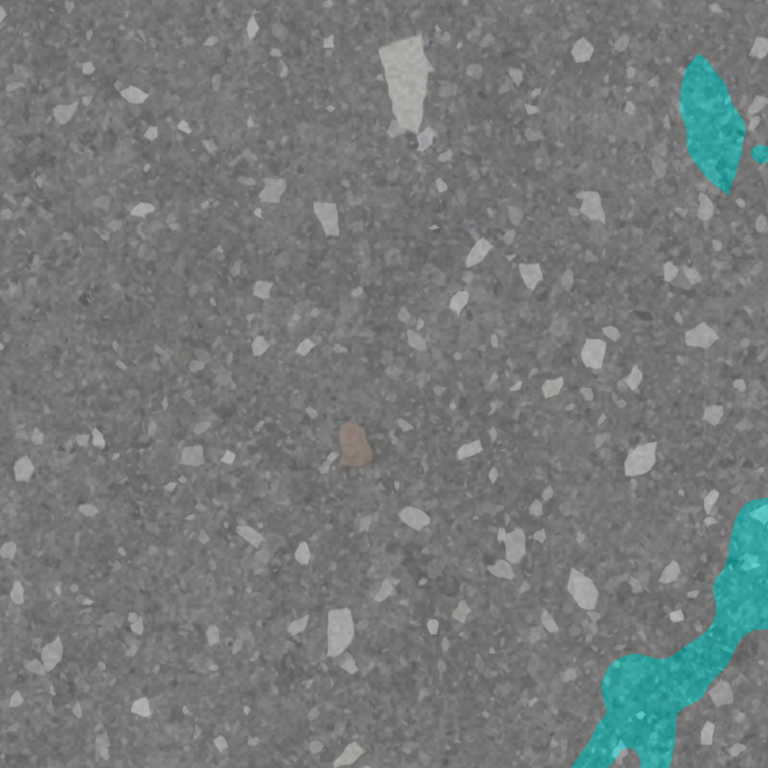
Give the GLSL for this texture, as a Shadertoy shader.

```glsl
// Worn grey asphalt with scattered angular stone chips and teal paint patches.

const float TAU = 6.2831853;
const vec3 BINDER = vec3(0.452, 0.453, 0.450);
const vec3 TEAL = vec3(0.185, 0.615, 0.605);
const vec3 WARM = vec3(0.020, 0.002, -0.018);

vec3 hash3(vec2 p, float seed) {
    vec3 q = fract(vec3(p.xyx + seed * 7.31) * vec3(0.1031, 0.1030, 0.0973));
    q += dot(q, q.yxz + 33.33);
    return fract((q.xxy + q.yzz) * q.zyx);
}

float noise(vec2 p, float seed) {
    vec2 i = floor(p), f = fract(p);
    f = f * f * (3.0 - 2.0 * f);
    float low = mix(hash3(i, seed).x, hash3(i + vec2(1, 0), seed).x, f.x);
    float high = mix(hash3(i + vec2(0, 1), seed).x, hash3(i + vec2(1, 1), seed).x, f.x);
    return mix(low, high, f.y);
}

vec2 rotate(vec2 p, float angle) {
    float c = cos(angle), s = sin(angle);
    return vec2(c * p.x + s * p.y, c * p.y - s * p.x);
}

// Irregular convex chip, longest along its local y axis.
float chipDistance(vec2 p, float radius, float stretch, float angle, float seed) {
    p = rotate(p, angle);
    p.y /= stretch;
    float d = length(p) - radius * 1.15;
    for (int i = 0; i < 6; i++) {
        vec3 h = hash3(vec2(float(i), seed * 91.0), 3.0);
        float a = (float(i) + 0.8 * h.x) * TAU / 6.0;
        d = max(d, dot(p, vec2(cos(a), sin(a))) - radius * (0.6 + 0.5 * h.y));
    }
    return d;
}

// Lays one size class of chips over the colour below.
vec3 scatterChips(vec3 color, vec2 p, float cells, float density, float radius,
                  float tone, float spread, float opacity, float seed) {
    vec2 g = p * cells, base = floor(g);
    float soft = 0.0017 * cells;
    for (int y = -1; y <= 1; y++)
    for (int x = -1; x <= 1; x++) {
        vec2 cell = base + vec2(x, y);
        vec3 place = hash3(cell, seed), look = hash3(cell, seed + 5.0);
        vec2 offset = g - cell - 0.1 - 0.8 * place.xy;
        if (place.z > density || length(offset) > 1.3) continue;
        float size = radius * mix(0.55, 1.2, look.x * look.x);
        float d = chipDistance(offset, size, 1.0 + 0.9 * look.y,
                               (look.z - 0.5) * 2.6, look.x + look.y);
        vec3 tint = hash3(cell, seed + 11.0);
        vec3 chip = vec3(tone + spread * (tint.x + tint.y - 1.0)) + WARM * (tint.z - 0.5);
        color = mix(color, chip, opacity * (1.0 - smoothstep(-soft, soft, d)));
    }
    return color;
}

vec3 placeChip(vec3 color, vec2 p, vec2 center, float radius, float stretch,
               float angle, vec3 chip, float seed) {
    float d = chipDistance(p - center, radius, stretch, angle, seed);
    return mix(color, chip, 1.0 - smoothstep(-0.002, 0.002, d));
}

float taper(vec2 p, vec2 a, vec2 b, float ra, float rb) {
    vec2 ab = b - a;
    float h = clamp(dot(p - a, ab) / dot(ab, ab), 0.0, 1.0);
    return length(p - a - ab * h) - mix(ra, rb, h);
}

float smoothUnion(float a, float b, float k) {
    float h = max(k - abs(a - b), 0.0) / k;
    return min(a, b) - h * h * k * 0.25;
}

// Pointed leaf: the overlap of two discs.
float leaf(vec2 p, float halfLength, float halfWidth) {
    float shift = (halfLength * halfLength / halfWidth - halfWidth) * 0.5;
    return length(vec2(abs(p.x) + shift, p.y)) - shift - halfWidth;
}

float paintDistance(vec2 p) {
    p += 0.012 * (vec2(noise(p * 30.0, 1.0), noise(p * 30.0, 2.0)) - 0.5);
    float upper = leaf(rotate(p - vec2(0.927, 0.838), 0.22), 0.092, 0.039);
    upper = smoothUnion(upper, taper(p, vec2(0.945, 0.80), vec2(0.96, 0.798), 0.015, 0.009), 0.01);
    upper = min(upper, length(p - vec2(0.992, 0.80)) - 0.011);
    float lower = taper(p, vec2(1.01, 0.30), vec2(0.985, 0.235), 0.055, 0.053);
    lower = smoothUnion(lower, taper(p, vec2(0.953, 0.18), vec2(0.89, 0.115), 0.015, 0.035), 0.03);
    lower = smoothUnion(lower, taper(p, vec2(0.83, 0.105), vec2(0.835, 0.07), 0.046, 0.048), 0.03);
    lower = smoothUnion(lower, taper(p, vec2(0.80, 0.045), vec2(0.75, -0.015), 0.024, 0.016), 0.01);
    lower = smoothUnion(lower, taper(p, vec2(0.855, 0.05), vec2(0.852, -0.03), 0.026, 0.02), 0.01);
    return min(upper, lower);
}

void mainImage(out vec4 fragColor, in vec2 fragCoord) {
    vec2 uv = fragCoord / iResolution.xy;
    vec2 p = uv + 0.005 * (vec2(noise(uv * 90.0, 4.0), noise(uv * 90.0, 5.0)) - 0.5);

    // Binder and dull aggregate, coarse to fine
    vec3 color = BINDER + 0.05 * (noise(p * 14.0, 6.0) - 0.5);
    color = scatterChips(color, p, 14.0, 0.50, 0.42, 0.450, 0.07, 0.8, 20.0);
    color = scatterChips(color, p, 32.0, 0.60, 0.42, 0.455, 0.09, 0.8, 40.0);
    color = scatterChips(color, p, 62.0, 0.60, 0.42, 0.470, 0.11, 0.75, 60.0);
    color = scatterChips(color, p, 105.0, 0.50, 0.42, 0.485, 0.13, 0.7, 80.0);

    // Pale chips
    color = scatterChips(color, p, 48.0, 0.10, 0.36, 0.59, 0.07, 0.9, 100.0);
    color = scatterChips(color, p, 19.0, 0.17, 0.30, 0.635, 0.06, 0.95, 120.0);
    color = placeChip(color, p, vec2(0.525, 0.90), 0.036, 2.0, 0.15, vec3(0.66, 0.66, 0.65), 0.37);
    color = placeChip(color, p, vec2(0.46, 0.42), 0.026, 1.1, 0.5, vec3(0.54, 0.49, 0.46), 0.62);

    // Fine grit, then translucent paint
    color += 0.06 * (noise(uv * 200.0, 7.0) - 0.5) + 0.04 * (noise(uv * 110.0, 8.0) - 0.5);
    vec3 painted = TEAL + 1.1 * (color - 0.455);
    color = mix(color, painted, 1.0 - smoothstep(-0.001, 0.001, paintDistance(uv)));
    fragColor = vec4(color, 1.0);
}
```
